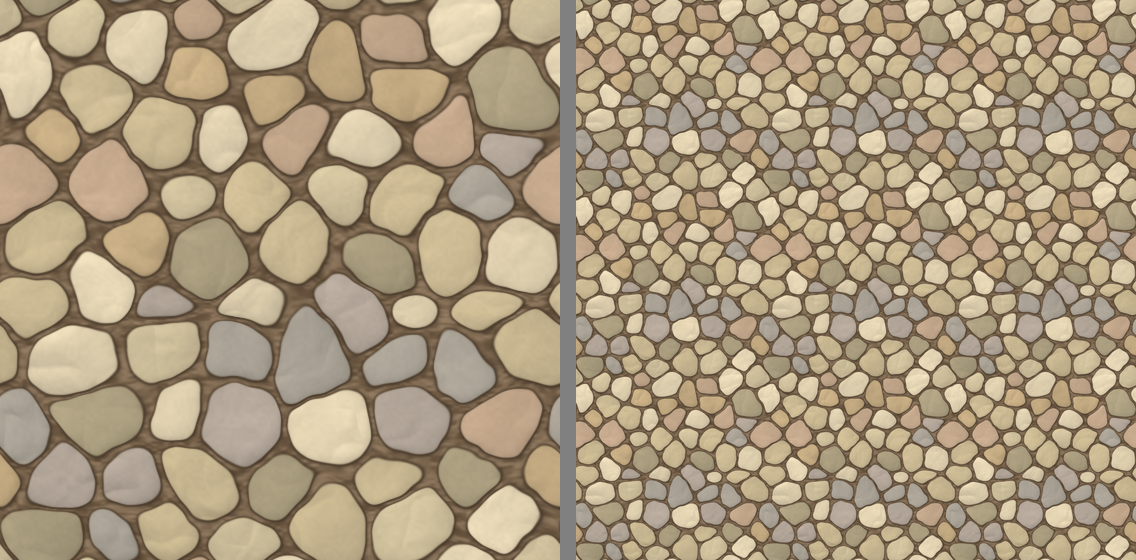
Left, the tile; right, the same tile 3 across and 3 down.
A Shadertoy shader for this texture:

```glsl
// Seamless wall of rounded fieldstones set in streaky brown mortar.

const vec2  GRID = vec2(7.0, 10.0);      // stones across and up
const float JITTER = 0.62;               // scatter of the stone centres
const float SIZE_SPREAD = 0.0042;        // spread of the stone sizes
const float ROUNDING = 0.0105;           // softness of the stone corners
const float GAP_MIN = 0.0030;            // half width of the joints
const float GAP_SPREAD = 0.0035;
const float WARP_COARSE = 0.030;         // bend of the outlines
const float WARP_FINE = 0.0065;
const float FACET_CONTRAST = 0.30;
const vec2  LIGHT_DIR = vec2(-0.55, 0.83);
const vec3  MORTAR_DARK = vec3(0.40, 0.32, 0.235);
const vec3  MORTAR_LIGHT = vec3(0.59, 0.495, 0.39);
const vec3  OUTLINE = vec3(0.29, 0.23, 0.165);
const vec3  STONE_COLOURS[10] = vec3[10](
    vec3(0.90, 0.84, 0.71),  // cream
    vec3(0.70, 0.65, 0.60),  // warm grey
    vec3(0.80, 0.73, 0.58),  // sand
    vec3(0.77, 0.67, 0.51),  // tan
    vec3(0.67, 0.62, 0.50),  // olive
    vec3(0.88, 0.82, 0.69),  // pale cream
    vec3(0.77, 0.66, 0.55),  // rose
    vec3(0.81, 0.75, 0.61),  // light sand
    vec3(0.67, 0.64, 0.59),  // slate
    vec3(0.79, 0.72, 0.57)); // dark sand

float hash(vec2 p) {
    return fract(sin(dot(p, vec2(127.1, 311.7))) * 43758.5453);
}

// Value noise that wraps after a whole number of cells.
float noise(vec2 p, vec2 period) {
    vec2 i = floor(p), f = fract(p);
    f = f * f * (3.0 - 2.0 * f);
    vec2 a = mod(i, period), b = mod(i + 1.0, period);
    return mix(mix(hash(a), hash(vec2(b.x, a.y)), f.x),
               mix(hash(vec2(a.x, b.y)), hash(b), f.x), f.y);
}

float stoneNoise(vec2 p) { return noise(p, vec2(64.0)); }

vec2 wobble(vec2 uv, float repeats) {
    vec2 p = uv * repeats;
    return vec2(noise(p, vec2(repeats)), noise(p + 0.5 + floor(repeats * 0.4), vec2(repeats))) - 0.5;
}

vec2 stoneCentre(vec2 cell) {
    vec2 id = mod(cell, GRID);
    vec2 jitter = vec2(hash(id + 3.1), hash(id + 17.7)) - 0.5;
    float stagger = 0.5 * mod(id.y, 2.0) - 0.25;
    return (cell + 0.5 + JITTER * jitter + vec2(stagger, 0.0)) / GRID;
}

// Squared distance to a stone, reduced for the larger ones.
float stonePower(vec2 p, vec2 cell, vec2 centre) {
    vec2 r = p - centre;
    return dot(r, r) - SIZE_SPREAD * hash(mod(cell, GRID) + 41.3);
}

// Spreads the palette evenly along every column.
vec3 stoneColour(vec2 id) {
    float stride = hash(vec2(id.x, 5.0)) < 0.5 ? 3.0 : 7.0;
    float slot = mod(id.y * stride + floor(10.0 * hash(vec2(id.x, 23.0))), 10.0);
    return STONE_COLOURS[int(slot)] * (0.97 + 0.06 * hash(id + 8.3));
}

// Chipped surface: creased planes with softer dents.
float relief(vec2 q) {
    q += 0.035 * (vec2(stoneNoise(q * 19.0), stoneNoise(q * 19.0 + 9.4)) - 0.5);
    float crease = abs(2.0 * stoneNoise(q * 15.0) - 1.0);
    return 0.55 * crease + 0.20 * stoneNoise(q * 42.0);
}

vec3 shadeStone(vec2 rel, vec2 id, float depth, float facing) {
    vec2 q = rel + id * vec2(3.71, 5.37);
    float facet = relief(q) - relief(q + 0.007 * LIGHT_DIR);
    float tone = 1.0 + FACET_CONTRAST * facet;
    tone += 0.09 * (stoneNoise(q * 11.0) - 0.5) + 0.03 * (stoneNoise(q * 150.0) - 0.5);
    tone += 0.35 * dot(rel, LIGHT_DIR);
    tone += (0.07 * facing - 0.07) * exp(-max(depth, 0.0) / 0.009);
    return stoneColour(id) * tone;
}

vec3 shadeMortar(vec2 p, float depth, float facing) {
    float streaks = 0.55 * noise(p * vec2(26.0, 84.0), vec2(26.0, 84.0))
                  + 0.45 * noise(p * vec2(90.0, 190.0), vec2(90.0, 190.0));
    vec3 colour = mix(MORTAR_DARK, MORTAR_LIGHT, smoothstep(0.1, 0.9, streaks));
    float shadow = (0.22 - 0.14 * facing) * exp(min(depth, 0.0) / 0.005);
    return colour * (1.0 - shadow);
}

void mainImage(out vec4 fragColor, in vec2 fragCoord) {
    vec2 uv = fragCoord / iResolution.xy;
    vec2 p = uv + WARP_COARSE * wobble(uv, 11.0) + WARP_FINE * wobble(uv, 37.0);
    vec2 base = floor(p * GRID);

    // Find the stone that owns this point.
    vec2 cell = base, centre = vec2(0.0);
    float power = 1e5;
    for (int y = -2; y <= 2; y++)
    for (int x = -2; x <= 2; x++) {
        vec2 c = base + vec2(x, y), m = stoneCentre(c);
        float s = stonePower(p, c, m);
        if (s < power) { power = s; cell = c; centre = m; }
    }

    // Blend the distances to all its borders into a rounded outline.
    float total = 1e-9;
    vec2 normal = vec2(0.0);
    for (int y = -2; y <= 2; y++)
    for (int x = -2; x <= 2; x++) {
        vec2 c = cell + vec2(x, y), m = stoneCentre(c);
        if (x == 0 && y == 0) continue;
        float span = length(m - centre);
        float border = (stonePower(p, c, m) - power) / (2.0 * span);
        float weight = exp(-border / ROUNDING);
        total += weight;
        normal += weight * (m - centre) / span;
    }
    vec2 id = mod(cell, GRID);
    float depth = -ROUNDING * log(total) - GAP_MIN - GAP_SPREAD * hash(id + 29.9);
    float facing = dot(normal / total, LIGHT_DIR);

    // Lay the stone over the mortar and draw its dark rim.
    float pixel = 1.0 / iResolution.y;
    vec3 colour = mix(shadeMortar(p, depth, facing),
                      shadeStone(p - centre, id, depth, facing),
                      smoothstep(-pixel, pixel, depth));
    float rim = (depth + 0.0008) / 0.0021;
    colour = mix(colour, OUTLINE, (0.62 - 0.2 * facing) * exp(-rim * rim));
    fragColor = vec4(colour, 1.0);
}
```
